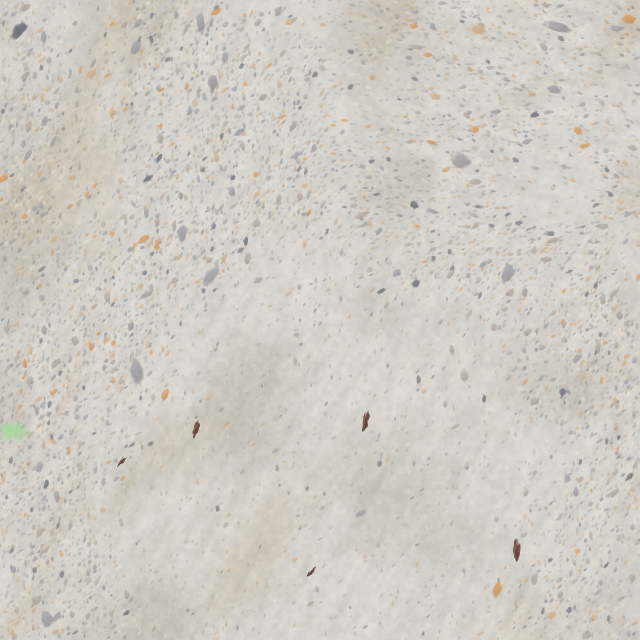
Give the GLSL for this texture, as a WebGL 2 fragment shader.

```glsl
#version 300 es
precision highp float;

uniform vec2 u_resolution;
out vec4 fragColor;

#define SAND_LIGHT vec3(0.842, 0.832, 0.808)
#define SAND_DARK vec3(0.785, 0.765, 0.732)
#define SAND_WARM vec3(0.795, 0.752, 0.695)
#define GRAIN_CONTRAST 0.075
#define STREAK_CONTRAST 0.075
#define FAN_CENTRE vec2(0.54, 0.24)
#define FAN_RADIUS 0.33
#define STEEP_ANGLE 1.1
#define FLAT_ANGLE -0.25
#define EDGE_SOFTNESS 0.28

vec3 hash3(vec2 p) {
    vec3 q = fract(p.xyx * vec3(0.1031, 0.1030, 0.0973));
    q += dot(q, q.yxz + 33.33);
    return fract((q.xxy + q.yzz) * q.zyx);
}

float noise(vec2 p) {
    vec2 i = floor(p), f = fract(p);
    f = f * f * (3.0 - 2.0 * f);
    return mix(mix(hash3(i).x, hash3(i + vec2(1, 0)).x, f.x),
               mix(hash3(i + vec2(0, 1)).x, hash3(i + 1.0).x, f.x), f.y);
}

float fbm(vec2 p) {
    float sum = 0.0, amplitude = 0.53;
    for (int i = 0; i < 4; i++) {
        sum += amplitude * noise(p);
        p = mat2(1.6, 1.2, -1.2, 1.6) * p + 17.0;
        amplitude *= 0.5;
    }
    return sum;
}

// Coordinates along and across a direction
vec2 align(vec2 p, float angle) {
    float c = cos(angle), s = sin(angle);
    return vec2(c * p.x + s * p.y, c * p.y - s * p.x);
}

// Share of the flatter drift, strongest at the upper right
float flatDrift(vec2 p) {
    return smoothstep(0.42, 0.62, p.x) * smoothstep(0.5, 0.75, p.y);
}

// Gravel cover around a smooth fan of sand
float gravelCover(vec2 p) {
    float d = length(p - FAN_CENTRE) + 0.22 * (noise(p * 6.0 + 3.0) - 0.5);
    float patches = smoothstep(0.2, 0.55, noise(p * 7.0 + 41.0));
    float cover = smoothstep(FAN_RADIUS - 0.06, FAN_RADIUS + 0.07, d);
    return cover * mix(0.3, 1.0, patches) * mix(1.0, 0.6, flatDrift(p));
}

vec3 stoneColour(float tone) {
    if (tone < 0.30) return vec3(0.875, 0.845, 0.79);
    if (tone < 0.58) return vec3(0.69, 0.65, 0.61);
    if (tone < 0.76) return vec3(0.62, 0.62, 0.635);
    if (tone < 0.87) return vec3(0.80, 0.68, 0.55);
    if (tone < 0.92) return vec3(0.82, 0.60, 0.37);
    return vec3(0.41, 0.42, 0.46);
}

// One layer of scattered elongated stones; radius is in cells
vec3 addStones(vec3 colour, vec2 p, float cells, float radius, float inGravel,
               float inSand, float minTone, float opacity) {
    vec2 home = floor(p * cells);
    for (int j = -1; j <= 1; j++)
    for (int i = -1; i <= 1; i++) {
        vec2 id = home + vec2(i, j);
        vec3 place = hash3(id + cells * 3.0);
        vec3 look = hash3(id + cells * 5.0 + 71.0);
        vec2 centre = (id + 0.15 + 0.7 * place.xy) / cells;
        if (place.z > mix(inSand, inGravel, gravelCover(centre))) continue;

        float angle = mix(STEEP_ANGLE, FLAT_ANGLE, flatDrift(centre));
        vec2 offset = (p - centre) * cells;
        float size = radius * mix(0.55, 1.0, look.x);
        float stretch = mix(1.1, 1.6, look.z);
        vec2 q = align(offset, angle + 1.3 * (look.y - 0.5)) / size;
        q *= vec2(1.0 / stretch, stretch);
        float shape = length(q) + 0.5 * (noise(q * 1.7 + id * 9.0) - 0.5);
        float soft = max(EDGE_SOFTNESS, cells / (size * u_resolution.y));
        float cover = 1.0 - smoothstep(1.0 - soft, 1.0 + soft, shape);
        float tone = mix(minTone, 1.0, fract(look.z * 7.0 + look.x * 3.0));
        float light = 1.0 + 0.07 * dot(offset / size, vec2(-0.5, 0.8));
        colour = mix(colour, stoneColour(tone) * light, cover * opacity);
    }
    return colour;
}

// Loose brown flecks of plant matter
vec3 addFlecks(vec3 colour, vec2 p) {
    for (int i = 0; i < 5; i++) {
        vec3 h = hash3(vec2(i, 23));
        vec2 q = align(p - mix(vec2(0.15, 0.1), vec2(0.85, 0.4), h.xy), 0.8 + 0.8 * h.z);
        q /= vec2(0.015, 0.005) * mix(0.6, 1.15, h.z);
        float shape = length(q) + 0.8 * (noise(q * 2.0 + h.xy * 50.0) - 0.5);
        vec3 brown = mix(vec3(0.27, 0.18, 0.16), vec3(0.54, 0.38, 0.32), noise(q * 2.5));
        colour = mix(colour, brown, 0.9 * (1.0 - smoothstep(0.7, 1.15, shape)));
    }
    return colour;
}

void main() {
    vec2 p = gl_FragCoord.xy / u_resolution.y;

    // Sand with broad stains and drifting streaks
    vec2 steep = align(p, STEEP_ANGLE), level = align(p, FLAT_ANGLE);
    float drift = flatDrift(p);
    vec3 colour = mix(SAND_DARK, SAND_LIGHT, smoothstep(0.22, 0.58, fbm(p * 5.0 + 8.0)));
    float stain = fbm(steep * vec2(3.0, 11.0) + 5.0);
    colour = mix(colour, SAND_WARM, 0.6 * smoothstep(0.5, 0.75, stain));
    float streak = mix(fbm(steep * vec2(22.0, 75.0)), fbm(level * vec2(22.0, 75.0)), drift);
    colour += STREAK_CONTRAST * (streak - 0.5);
    colour += GRAIN_CONTRAST * (fbm(p * 130.0) - 0.5);

    // Stones from fine grit to rare pebbles
    colour = addStones(colour, p, 125.0, 0.36, 0.75, 0.14, 0.0, 0.42);
    colour = addStones(colour, p, 70.0, 0.31, 0.55, 0.05, 0.0, 0.6);
    colour = addStones(colour, p, 38.0, 0.25, 0.24, 0.012, 0.3, 0.75);
    colour = addStones(colour, p, 17.0, 0.21, 0.12, 0.006, 0.62, 0.85);
    colour = addFlecks(colour, p);

    // Faint green smudge at the left edge
    vec2 smudge = (p - vec2(0.02, 0.325)) / vec2(0.026, 0.016);
    float green = 1.0 - smoothstep(0.3, 1.2, length(smudge) + 0.6 * (noise(p * 90.0) - 0.5));
    colour = mix(colour, vec3(0.62, 0.86, 0.58), 0.75 * green);

    fragColor = vec4(clamp(colour, 0.0, 1.0), 1.0);
}
```
